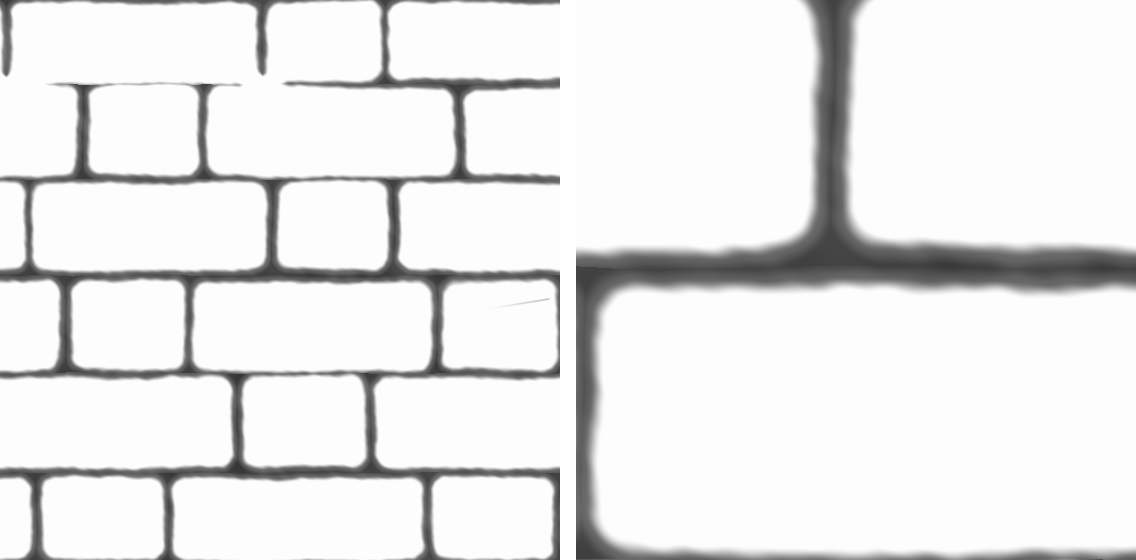
Left, the full canvas; right, a detail of the centre.
This texture map is drawn by a three.js fragment shader. Its source:

```glsl
varying vec2 vUv;

#define ROWS 6
#define CORNER 0.025
#define EDGE_BLUR 0.0055
#define WARP 0.0026
#define ROUGHNESS 0.0011
#define JOINT_MIN 0.0050
#define JOINT_MAX 0.0105
#define BRICK_GREY 0.992
#define JOINT_GREY 0.39
#define DEEP_GREY 0.25

float hash(vec2 p) {
  return fract(sin(dot(p, vec2(127.1, 311.7))) * 4375.85);
}

// Layered sines, roughly -1 to 1
float waves(vec2 p) {
  return 0.5 * sin(p.x + 1.7 * sin(p.y * 0.8))
       + 0.3 * sin(p.y * 1.7 + 1.3 * sin(p.x * 1.3) + 2.0)
       + 0.2 * sin(p.x * 2.9 - p.y * 2.3 + 4.0);
}

// One of six values, three in each vector
float pick(float i, vec3 first, vec3 last) {
  vec3 v = i < 2.5 ? first : last;
  float k = mod(i, 3.0);
  return k < 0.5 ? v.x : (k < 1.5 ? v.y : v.z);
}

// Height of a bed joint, measured down from the top
float bedY(float k) {
  return k < 0.5 ? 0.0 : pick(k - 1.0, vec3(0.150, 0.320, 0.493), vec3(0.667, 0.844, 1.005));
}

// Half thickness of a bed joint, swelling and pinching along its length
float bedHalf(float k, float x) {
  float base = k < 0.5 ? 0.003 : pick(k - 1.0, vec3(0.001, 0.005, 0.0095), vec3(0.005, 0.0085, 0.004));
  float swell = 0.0022 * sin(9.0 * x + 3.4 * k - 1.2);
  float taper = abs(k - 1.0) < 0.5 ? 0.009 * smoothstep(0.55, 0.88, x) : 0.0;
  return base + swell + taper;
}

float sideHalf(float row, float joint) {
  return mix(JOINT_MIN, JOINT_MAX, hash(vec2(row + 3.0, joint + 7.0)));
}

float roundBox(vec2 p, vec2 lo, vec2 hi, float r) {
  vec2 q = abs(p - 0.5 * (lo + hi)) - 0.5 * (hi - lo) + r;
  return length(max(q, 0.0)) + min(max(q.x, q.y), 0.0) - r;
}

// Signed distance to the brick owning this point
float brickDistance(vec2 p) {
  float row = 0.0;
  for (int k = 1; k < ROWS; k++) row += step(bedY(float(k)), p.y);

  // Each course alternates a short and a long brick
  float start = pick(row, vec3(0.469, 0.148, 0.486), vec3(0.117, 0.424, 0.065));
  float shortLen = pick(row, vec3(0.219, 0.215, 0.217), vec3(0.221, 0.237, 0.235));
  float period = pick(row, vec3(0.677, 0.673, 0.651), vec3(0.663, 0.705, 0.699));
  float cell = floor((p.x - start) / period);
  float x = p.x - start - cell * period;
  bool isLong = x > shortLen;
  float joint = 2.0 * cell + (isLong ? 1.0 : 0.0);

  vec2 lo = vec2(isLong ? shortLen : 0.0, bedY(row));
  vec2 hi = vec2(isLong ? period : shortLen, bedY(row + 1.0));
  lo += vec2(sideHalf(row, joint), bedHalf(row, p.x));
  hi -= vec2(sideHalf(row, joint + 1.0), bedHalf(row + 1.0, p.x));
  return roundBox(vec2(x, p.y), lo, hi, CORNER);
}

float spot(vec2 p, vec2 centre, vec2 size) {
  vec2 q = (p - centre) / size;
  return exp(-dot(q, q));
}

float segment(vec2 p, vec2 a, vec2 b) {
  vec2 ab = b - a;
  return length(p - a - ab * clamp(dot(p - a, ab) / dot(ab, ab), 0.0, 1.0));
}

void main() {
  vec2 p = vec2(vUv.x, 1.0 - vUv.y);

  // Hand-cut edges: slow bending plus fine chipping
  vec2 bend = vec2(waves(p.yx * 29.0 + 1.0), waves(p * 27.0 + 5.0));
  float d = brickDistance(p + WARP * bend);
  d += ROUGHNESS * (waves(p * 75.0) + waves(p.yx * 118.0 + 9.0));

  // Worn mortar breaks in the upper bed joint
  d -= 0.03 * spot(p, vec2(0.468, 0.148), vec2(0.026, 0.013));
  d -= 0.03 * spot(p, vec2(0.015, 0.149), vec2(0.052, 0.013));

  // Soft mortar, darkest where joints meet
  float blur = EDGE_BLUR + 0.007 * spot(p, vec2(0.80, 0.508), vec2(0.05, 0.016));
  float grey = mix(BRICK_GREY, JOINT_GREY, smoothstep(-blur, 0.0042, d));
  grey = mix(grey, DEEP_GREY, smoothstep(0.003, 0.013, d));
  float mortar = smoothstep(0.0, 0.006, d);
  grey += 0.04 * mortar * waves(p * 48.0 + 3.0);
  grey += 0.16 * mortar * spot(p, vec2(0.0, 0.09), vec2(0.012, 0.035));

  // Faint scratch
  float scratch = segment(p, vec2(0.875, 0.551), vec2(0.980, 0.534));
  grey -= 0.22 * smoothstep(0.003, 0.0, scratch) * smoothstep(0.86, 0.98, p.x) * (1.0 - mortar);

  gl_FragColor = vec4(vec3(clamp(grey, 0.0, 1.0)), 1.0);
}
```
